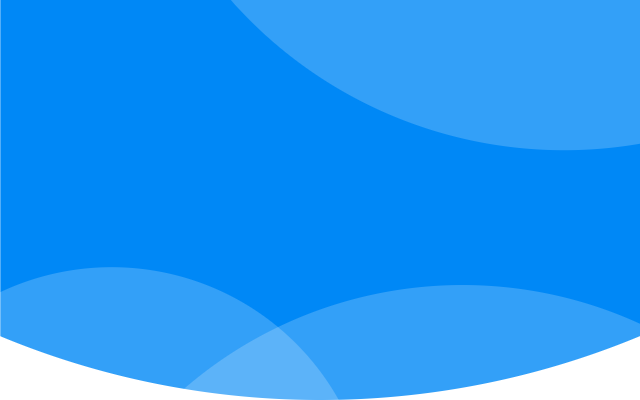
Reproduce this background procedurally as a WebGL 1 fragment shader.

```glsl
precision highp float;
// Blue panel with a curved lower edge and three large translucent discs.

uniform vec2 u_resolution;

const vec3 BLUE = vec3(0.0, 0.533, 0.965);
const vec3 WHITE = vec3(1.0);
const float VEIL = 0.2;           // opacity of each disc
const float PANEL_HEIGHT = 0.6276; // in panel widths
const float LEFT_EDGE = 0.0005;

// Coverage of the region where the signed distance is negative.
float coverage(float dist, float pixel) {
    return clamp(0.5 - dist / pixel, 0.0, 1.0);
}

float disc(vec2 p, vec2 center, float radius, float pixel) {
    return coverage(length(p - center) - radius, pixel);
}

vec3 veil(vec3 color, float mask) {
    return mix(color, WHITE, VEIL * mask);
}

void main() {
    // x spans 0..1 and y spans 0..PANEL_HEIGHT
    vec2 p = gl_FragCoord.xy / u_resolution * vec2(1.0, PANEL_HEIGHT);
    float pixel = 1.0 / u_resolution.x;

    // Overlapping discs: upper right, lower left, lower right
    vec3 color = BLUE;
    color = veil(color, disc(p, vec2(0.8815, 1.0853), 0.6934, pixel));
    color = veil(color, disc(p, vec2(0.1745, -0.1979), 0.4063, pixel));
    color = veil(color, disc(p, vec2(0.7227, -0.4824), 0.6628, pixel));

    // Panel outline: a wide arc below and a straight left side
    float panel = disc(p, vec2(0.5, 1.2969), 1.2969, pixel);
    panel *= coverage(LEFT_EDGE - p.x, pixel);

    gl_FragColor = vec4(mix(WHITE, color, panel), 1.0);
}
```
